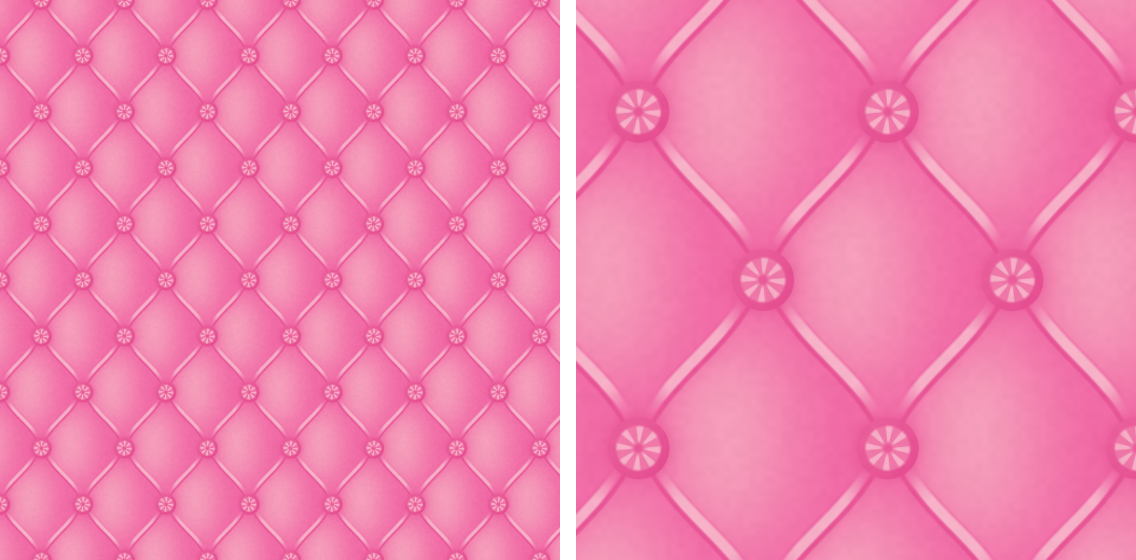
Left, the full canvas; right, a detail of the centre.
Give the GLSL for this pattern, as a Shadertoy shader.

```glsl
const float PI = 3.14159265;
const vec2 PERIOD = vec2(0.1484, 0.2003);
const vec2 ORIGIN = vec2(0.4447, 0.5);
const float SEAM_BEND = 0.025;
const float BUTTON_RADIUS = 0.0184;

const vec3 SHINE = vec3(0.97, 0.73, 0.80);
const vec3 GLOW = vec3(0.96, 0.62, 0.73);
const vec3 SATIN = vec3(0.95, 0.52, 0.69);
const vec3 DEEP = vec3(0.945, 0.42, 0.65);
const vec3 CREASE = vec3(0.90, 0.31, 0.57);

float hash(vec2 p) {
    vec3 q = fract(vec3(p.xyx) * 0.1031);
    q += dot(q, q.yzx + 33.33);
    return fract((q.x + q.y) * q.z);
}

float valueNoise(vec2 p) {
    vec2 i = floor(p), f = fract(p);
    f = f * f * (3.0 - 2.0 * f);
    float low = mix(hash(i), hash(i + vec2(1, 0)), f.x);
    float high = mix(hash(i + vec2(0, 1)), hash(i + vec2(1, 1)), f.x);
    return mix(low, high, f.y);
}

// Soft-edged line of a given half width
float stroke(float d, float halfWidth, float blur) {
    return 1.0 - smoothstep(halfWidth - blur, halfWidth + blur, abs(d));
}

// Cushion lit from the left, local spans -1 to 1 between opposite buttons
vec3 cushion(vec2 local) {
    float fall = length((local - vec2(-0.30, 0.08)) * vec2(1.0, 0.8));
    return mix(GLOW, DEEP, smoothstep(-0.05, 1.0, fall));
}

// Crease with a satin highlight along its upper side
vec3 seam(vec3 col, float up, float along, float px) {
    float middle = smoothstep(0.10, 0.32, along);
    float shade = exp(-abs(up) / 0.005);
    col = mix(col, DEEP, 0.55 * shade);
    float band = stroke(up - 0.0044, 0.0032 * mix(0.6, 1.0, middle), px + 0.0008);
    col = mix(col, SHINE, 0.85 * band * middle);
    float edge = stroke(up - 0.0086, 0.0006, px + 0.0006);
    col = mix(col, CREASE, 0.25 * edge * middle);
    float line = stroke(up + 0.0002, 0.0014, px + 0.0005);
    return mix(col, CREASE, 0.8 * line);
}

// Round button with a dark rim and eight pale folds
vec3 button(vec3 col, vec2 q, float px) {
    float r = length(q) / BUTTON_RADIUS;
    float blur = px / BUTTON_RADIUS;
    float shadow = exp(-max(r - 1.0, 0.0) * 4.0);
    col = mix(col, CREASE, 0.40 * shadow);

    float folds = cos(8.0 * atan(q.y, q.x) + 0.6);
    float petal = smoothstep(-0.3, 0.8, folds) * smoothstep(0.12, 0.32, r);
    vec3 face = mix(mix(SATIN, CREASE, 0.25), SHINE, 0.8 * petal);
    face = mix(face, CREASE, 0.7 * (1.0 - smoothstep(0.08, 0.22, r)));

    float facing = dot(q, normalize(vec2(-1.0, 1.0))) / BUTTON_RADIUS;
    vec3 rim = mix(CREASE, SATIN, 0.15 + 0.15 * facing);
    face = mix(face, rim, smoothstep(0.68 - blur, 0.76 + blur, r));
    return mix(col, face, 1.0 - smoothstep(1.0 - blur, 1.0 + blur, r));
}

void mainImage(out vec4 fragColor, in vec2 fragCoord) {
    float px = 0.75 / iResolution.y;
    vec2 uv = fragCoord / iResolution.y;
    vec2 u = (uv - ORIGIN) / PERIOD;

    // Diagonal lattice coordinates, bent so the seams form an ogee
    vec2 diagonal = vec2(u.x + u.y, u.x - u.y);
    float bend = SEAM_BEND * sin(4.0 * PI * u.y);
    vec2 bent = diagonal + vec2(-bend, bend);
    vec2 toSeam = bent - round(bent);
    float slope = 1.0 - 4.0 * PI * SEAM_BEND * cos(4.0 * PI * u.y);
    float steepness = length(vec2(1.0, slope) / PERIOD);

    // Cushions
    vec2 cell = fract(bent) - 0.5;
    vec3 col = cushion(vec2(cell.x + cell.y, cell.x - cell.y));

    // Seams in both directions
    col = seam(col, toSeam.x / steepness, abs(toSeam.y), px);
    col = seam(col, -toSeam.y / steepness, abs(toSeam.x), px);

    // Buttons at the crossings
    vec2 nearest = diagonal - round(diagonal);
    vec2 q = 0.5 * vec2(nearest.x + nearest.y, nearest.x - nearest.y) * PERIOD;
    col = button(col, q, px);

    // Faint cloth grain
    col += 0.018 * (valueNoise(uv * 260.0) - 0.5);
    fragColor = vec4(clamp(col, 0.0, 1.0), 1.0);
}
```
